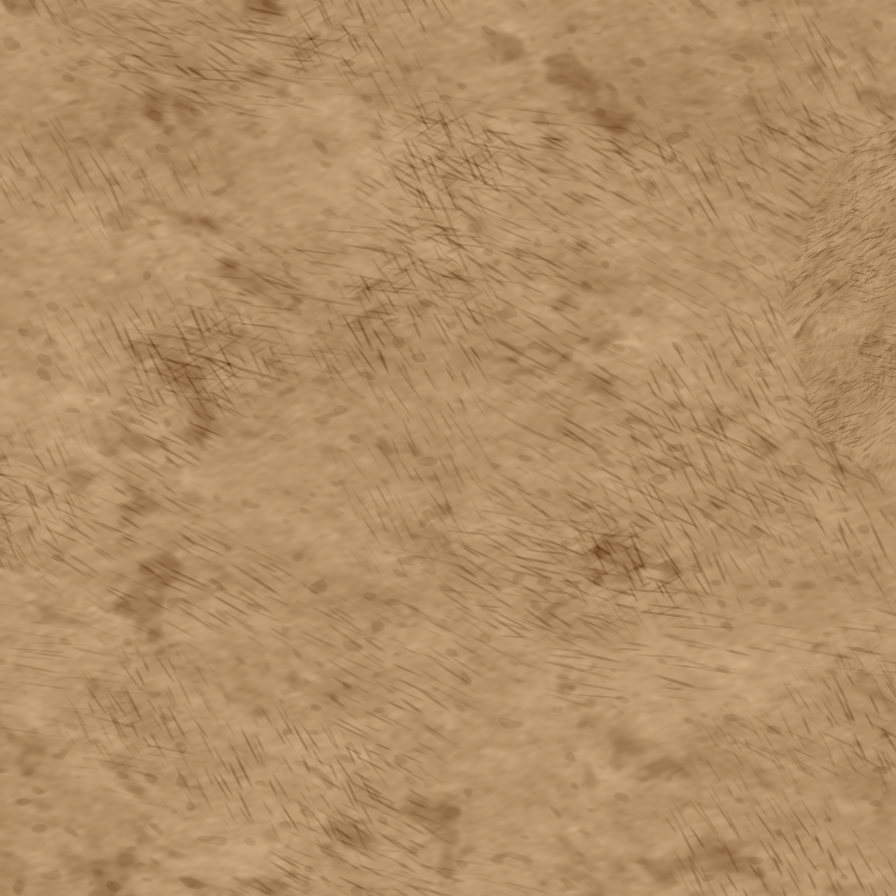
Give the GLSL for this texture, as a WebGL 2 fragment shader.

```glsl
#version 300 es
precision highp float;

uniform vec2 u_resolution;
out vec4 fragColor;

vec2 hash2(vec2 p) {
  vec3 q = fract(p.xyx * vec3(0.1031, 0.1030, 0.0973));
  q += dot(q, q.yzx + 33.33);
  return fract((q.xx + q.yz) * q.zy);
}

vec2 rotate(vec2 p, float angle) {
  float c = cos(angle), s = sin(angle);
  return vec2(c * p.x + s * p.y, c * p.y - s * p.x);
}

// Cellular noise: one soft light or dark blob per cell, centred on zero
float blobs(vec2 p) {
  vec2 id = floor(p);
  float sum = 0.0;
  for (int j = -1; j <= 1; j++) {
    for (int i = -1; i <= 1; i++) {
      vec2 cell = id + vec2(i, j);
      vec2 d = p - cell - hash2(cell);
      float falloff = max(0.0, 1.0 - dot(d, d));
      sum += (2.0 * hash2(cell + 71.7).x - 1.0) * falloff * falloff;
    }
  }
  return sum;
}

// Thin tapered strokes, one per elongated cell along the given angle
float scratches(vec2 p, float angle, vec2 size, float seed) {
  vec2 q = rotate(p, angle) / size;
  vec2 id = floor(q);
  float pixel = 1.0 / u_resolution.y;
  float ink = 0.0;
  for (int j = -1; j <= 1; j++) {
    for (int i = -1; i <= 1; i++) {
      vec2 cell = id + vec2(i, j);
      vec2 trait = hash2(cell + seed + 37.3);
      vec2 d = (q - cell - hash2(cell + seed)) * size;
      d.y += d.x * (trait.x - 0.5) * 0.25;
      float along = 1.0 - smoothstep(0.3, 1.0, abs(d.x) / (size.x * (0.25 + 0.5 * trait.y)));
      float width = 0.0003 + 0.0007 * trait.x;
      float across = 1.0 - smoothstep(width, width + 1.3 * pixel, abs(d.y));
      ink = max(ink, along * across * (0.3 + 0.7 * fract(trait.x * 7.0)));
    }
  }
  return ink;
}

// Brightness offset of the worn surface
float surfaceTone(vec2 p) {
  vec2 bent = p + 0.006 * sin(p.yx * vec2(31.0, 27.0) + 2.0 * sin(p * 17.0));
  vec2 grain = rotate(bent, -0.3);

  // Mottling, from broad clouds to fine fibres
  float tone = 0.014 + 0.022 * blobs(bent * vec2(5.0, 8.0) + 3.0);
  tone += 0.027 * blobs(grain * vec2(15.0, 32.0) + 19.0);
  tone += 0.026 * blobs(grain * vec2(42.0, 95.0) + 41.0);
  tone += 0.024 * blobs(rotate(p, 0.25) * vec2(100.0, 210.0) + 67.0);

  // Dark stains gathered in loosely repeating columns
  vec2 wave = cos(6.2832 * (p - vec2(0.17, 0.03)) / vec2(0.54, 0.142));
  float gather = 0.22 * wave.x + 0.14 * wave.y * max(wave.x, 0.0);
  float stain = blobs(grain * vec2(19.0, 30.0) + 83.0) + 0.55 * blobs(bent * vec2(60.0, 85.0) + 29.0);
  tone -= 0.10 * smoothstep(0.4, 1.4, stain + gather);

  // Small separate flecks
  tone -= 0.06 * smoothstep(0.55, 1.0, blobs(grain * vec2(65.0, 110.0) + 131.0));

  // Crossing scratches, each direction in its own patches
  float patchA = smoothstep(-0.15, 0.6, blobs(p * vec2(6.0, 8.0) + 11.0));
  float patchB = smoothstep(-0.1, 0.6, blobs(p * vec2(5.0, 9.0) + 53.0));
  float patchC = smoothstep(0.0, 0.6, blobs(p * vec2(7.0, 8.0) + 97.0));
  tone -= 0.12 * patchA * scratches(p, -0.5, vec2(0.045, 0.010), 5.0);
  tone -= 0.11 * patchB * scratches(p, -0.17, vec2(0.060, 0.012), 23.0);
  tone -= 0.12 * patchC * scratches(p, -1.05, vec2(0.040, 0.011), 47.0);
  tone -= 0.08 * patchB * patchC * scratches(p, 0.5, vec2(0.040, 0.012), 61.0);
  return tone;
}

void main() {
  vec2 p = gl_FragCoord.xy / u_resolution.y;

  // Rounded region at the right edge with a finer, turned surface
  float rim = length(p - vec2(1.13, 0.66)) - 0.25 + 0.006 * sin(p.y * 45.0);
  float inside = 1.0 - smoothstep(-0.004, 0.004, rim);
  float tone = 0.0;
  if (inside < 1.0) tone += (1.0 - inside) * surfaceTone(p);
  if (inside > 0.0) tone += inside * surfaceTone(rotate(p, 0.85) * 2.0 + 4.0);

  fragColor = vec4(vec3(0.70, 0.56, 0.40) + tone * vec3(1.0, 1.03, 1.0), 1.0);
}
```
